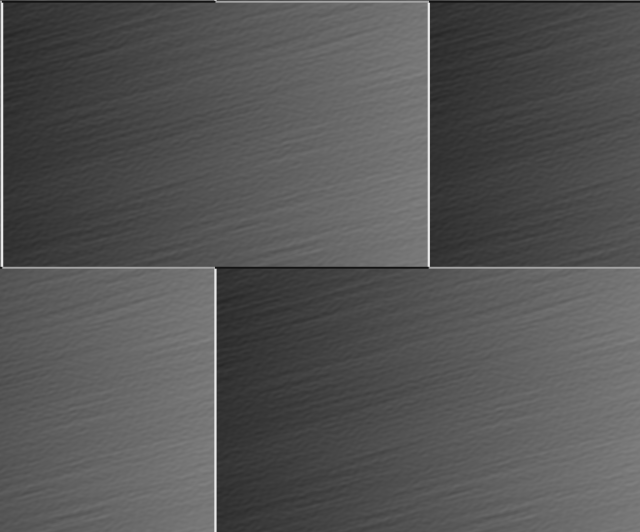
This pattern is drawn by a Shadertoy shader. Its source:

```glsl
// Brushed grey metal plates laid in a half-offset running bond. Each plate is a
// left-to-right ramp with slanted, embossed gradient-noise scratches; the seams
// are thin relief lines, lit or shaded by the step in tone that they join.

const vec2  REPEATS      = vec2(1.5, 2.0);      // plates across and down
const vec2  ORIGIN       = vec2(0.005, 0.0065); // shift in plates, from top left
const float ROW_SHIFT    = 0.5;
const float TONE_LEFT    = 0.192;
const float TONE_RIGHT   = 0.472;
const float TONE_TILT    = 0.012;               // lift towards the foot of a plate
const float SEAM_WHITE   = 0.92;
const float SEAM_LIGHT   = 0.64;
const float SEAM_DARK    = 0.08;
const float UPRIGHT_HALF = 0.0021;              // half widths, of canvas height
const float LEVEL_HALF   = 0.0018;
const float BRUSH_ANGLE  = 0.25;                // radians
const vec2  STREAK_FREQ  = vec2(4.0, 80.0);     // along and across the brushing
const vec2  GRAIN_FREQ   = vec2(80.0, 165.0);
const vec2  SHEEN_FREQ   = vec2(1.5, 11.0);
const vec2  LIGHT_OFFSET = vec2(-0.0012, 0.0026);
const float STREAK_DEPTH = 0.040;
const float GRAIN_DEPTH  = 0.020;
const float SHEEN_DEPTH  = 0.020;

vec2 hashGradient(vec2 cell) {
    vec3 h = fract(vec3(cell.xyx) * vec3(0.1031, 0.1030, 0.0973));
    h += dot(h, h.yzx + 33.33);
    float angle = 6.28318 * fract((h.x + h.y) * h.z);
    return vec2(cos(angle), sin(angle));
}

float gradientNoise(vec2 p) {
    vec2 i = floor(p), f = p - i;
    vec2 u = f * f * f * (f * (f * 6.0 - 15.0) + 10.0);
    float a = dot(hashGradient(i), f);
    float b = dot(hashGradient(i + vec2(1, 0)), f - vec2(1, 0));
    float c = dot(hashGradient(i + vec2(0, 1)), f - vec2(0, 1));
    float d = dot(hashGradient(i + vec2(1, 1)), f - vec2(1, 1));
    return mix(mix(a, b, u.x), mix(c, d, u.x), u.y);
}

// Plate position turned so that x runs along the brushing.
vec2 brushSpace(vec2 p) {
    float c = cos(BRUSH_ANGLE), s = sin(BRUSH_ANGLE);
    return vec2(c * p.x + s * p.y, c * p.y - s * p.x) + 10.0;
}

// Height of the scratched surface at a point in brush space.
float brushedHeight(vec2 brush) {
    float patches = smoothstep(-0.35, 0.45, gradientNoise(brush * vec2(5.0, 16.0)));
    float streak = gradientNoise(brush * STREAK_FREQ)
                 + 0.6 * gradientNoise(brush * STREAK_FREQ * 1.9 + 37.0);
    float grain = gradientNoise(brush * GRAIN_FREQ + 71.0);
    return STREAK_DEPTH * streak * mix(0.4, 1.0, patches) + GRAIN_DEPTH * grain;
}

float shiftedColumn(float x, float row) {
    return fract(x + ROW_SHIFT * mod(row, 2.0));
}

float seamMask(float dist, float halfWidth, float pixel) {
    return 1.0 - smoothstep(halfWidth - 0.7 * pixel, halfWidth + 0.7 * pixel, dist);
}

void mainImage(out vec4 fragColor, in vec2 fragCoord) {
    vec2 uv = fragCoord / iResolution.xy;
    float pixel = 1.0 / iResolution.y;
    vec2 plateSize = vec2(iResolution.x / iResolution.y, 1.0) / REPEATS;

    // Plate layout, with rows counted downwards
    vec2 grid = vec2(uv.x, 1.0 - uv.y) * REPEATS - ORIGIN;
    float row = floor(grid.y);
    vec2 local = vec2(shiftedColumn(grid.x, row), fract(grid.y));

    // Tone ramp, broad sheen and embossed brushing, the same on every plate
    vec2 p = vec2(local.x, 1.0 - local.y) * plateSize;
    float tone = mix(TONE_LEFT, TONE_RIGHT, local.x) + TONE_TILT * (local.y - 0.5);
    tone += SHEEN_DEPTH * gradientNoise(brushSpace(p) * SHEEN_FREQ);
    tone += brushedHeight(brushSpace(p + LIGHT_OFFSET))
          - brushedHeight(brushSpace(p - LIGHT_OFFSET));

    // Upright seams: bright to dark step, fully lit
    float uprightDist = min(local.x, 1.0 - local.x) * plateSize.x;
    tone = mix(tone, SEAM_WHITE, seamMask(uprightDist, UPRIGHT_HALF, pixel));

    // Level seams: shaded over the dark half of the plate below, lit over the rest
    float edge = floor(grid.y + 0.5);
    float below = shiftedColumn(grid.x, edge);
    float soft = pixel / plateSize.x;
    float lit = smoothstep(0.5 - soft, 0.5 + soft, below);
    float levelDist = abs(grid.y - edge) * plateSize.y;
    float seamTone = mix(SEAM_DARK, SEAM_LIGHT, lit);
    tone = mix(tone, seamTone, seamMask(levelDist, LEVEL_HALF, pixel));

    fragColor = vec4(vec3(clamp(tone, 0.0, 1.0)), 1.0);
}
```
